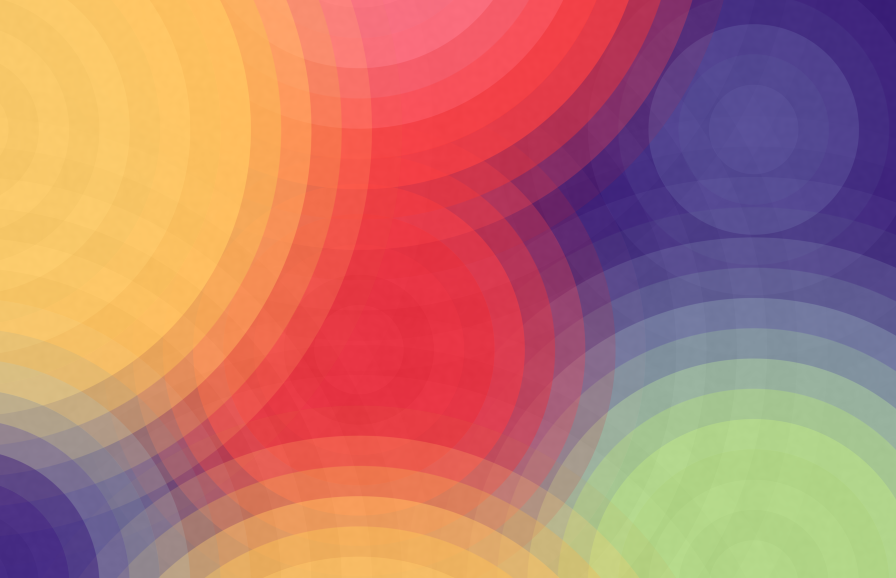
A Shadertoy shader for this background:

```glsl
// Translucent families of concentric discs, overlapping into a lattice of arcs.
// Each family quantises distance into equal bands, then fades its colour and
// opacity band by band over a deep violet ground. Lengths are canvas heights.

const float CORE_RADIUS = 0.0786;   // innermost disc of every family
const float RING_WIDTH  = 0.0524;   // spacing of the following edges
const float LATTICE     = 0.007;    // faint alternation seen far from a centre
const float LATTICE_END = 0.95;
const float GRAIN       = 0.012;
const float GRAIN_SCALE = 75.0;

const vec3 GROUND = vec3(0.22, 0.11, 0.46);
const vec3 LILAC  = vec3(0.35, 0.32, 0.60);
const vec3 INDIGO = vec3(0.28, 0.18, 0.53);
const vec3 LIME   = vec3(0.71, 0.86, 0.53);
const vec3 TEAL   = vec3(0.60, 0.73, 0.75);
const vec3 RED    = vec3(0.93, 0.20, 0.25);
const vec3 CRIMSON = vec3(0.90, 0.24, 0.30);
const vec3 PINK   = vec3(1.00, 0.45, 0.51);
const vec3 CORAL  = vec3(0.98, 0.24, 0.25);
const vec3 GOLD   = vec3(0.99, 0.80, 0.41);
const vec3 AMBER  = vec3(1.00, 0.75, 0.36);

// Gradient noise
vec2 gradient(vec2 cell) {
    vec2 h = vec2(dot(cell, vec2(127.1, 311.7)), dot(cell, vec2(269.5, 183.3)));
    return fract(sin(h) * 43758.5) * 2.0 - 1.0;
}

float gradientNoise(vec2 p) {
    vec2 cell = floor(p), f = fract(p);
    vec2 u = f * f * f * (f * (f * 6.0 - 15.0) + 10.0);
    vec2 e = vec2(0.0, 1.0);
    float low  = mix(dot(gradient(cell), f),
                     dot(gradient(cell + e.yx), f - e.yx), u.x);
    float high = mix(dot(gradient(cell + e.xy), f - e.xy),
                     dot(gradient(cell + e.yy), f - e.yy), u.x);
    return mix(low, high, u.y);
}

// Band index that rises in smooth-edged steps; zero inside the core
float ringIndex(float radius, float pixel) {
    float x = max((radius - CORE_RADIUS) / RING_WIDTH + 1.0, 0.0);
    float edge = min(1.5 * pixel / RING_WIDTH, 0.5);
    return floor(x) + smoothstep(1.0 - edge, 1.0, fract(x));
}

// Blend one family over the colour; fade holds (opaque radius, rim radius)
void paintRings(inout vec3 color, vec2 p, vec2 center, vec2 fade,
                vec3 inner, vec3 outer, float opacity, float pixel) {
    float radius = length(p - center);
    float index = ringIndex(radius, pixel);
    float stepped = max(CORE_RADIUS + (index - 0.5) * RING_WIDTH, 0.0);
    float alpha = opacity * (1.0 - smoothstep(fade.x, fade.y, stepped));
    vec3 tint = mix(inner, outer, smoothstep(0.3, 0.7, stepped / fade.y));
    color = mix(color, tint, alpha);
    float reach = 1.0 - smoothstep(0.6, LATTICE_END, radius);
    color += LATTICE * reach * cos(3.14159 * index);
}

void mainImage(out vec4 fragColor, in vec2 fragCoord) {
    float pixel = 1.0 / iResolution.y;
    vec2 p = fragCoord * pixel;
    vec3 color = GROUND;

    // Right side: violet above, green below
    paintRings(color, p, vec2(1.304, 0.776), vec2(0.05, 0.42),
               LILAC, INDIGO, 0.9, pixel);
    paintRings(color, p, vec2(1.304, -0.012), vec2(0.262, 0.734),
               LIME, TEAL, 0.97, pixel);

    // Middle column: red, then pink above
    paintRings(color, p, vec2(0.621, 0.395), vec2(0.222, 0.498),
               RED, CRIMSON, 0.96, pixel);
    paintRings(color, p, vec2(0.621, 1.169), vec2(0.423, 0.681),
               PINK, CORAL, 0.97, pixel);

    // Warm discs at the left and the bottom
    paintRings(color, p, vec2(-0.0625, 0.776), vec2(0.444, 0.776),
               GOLD, AMBER, 0.98, pixel);
    paintRings(color, p, vec2(0.621, -0.355), vec2(0.383, 0.681),
               GOLD, AMBER, 0.92, pixel);

    // Cool veil over the lower left corner
    paintRings(color, p, vec2(-0.0625, -0.012), vec2(0.161, 0.524),
               INDIGO, TEAL, 0.85, pixel);

    color += GRAIN * gradientNoise(p * GRAIN_SCALE);
    fragColor = vec4(clamp(color, 0.0, 1.0), 1.0);
}
```
